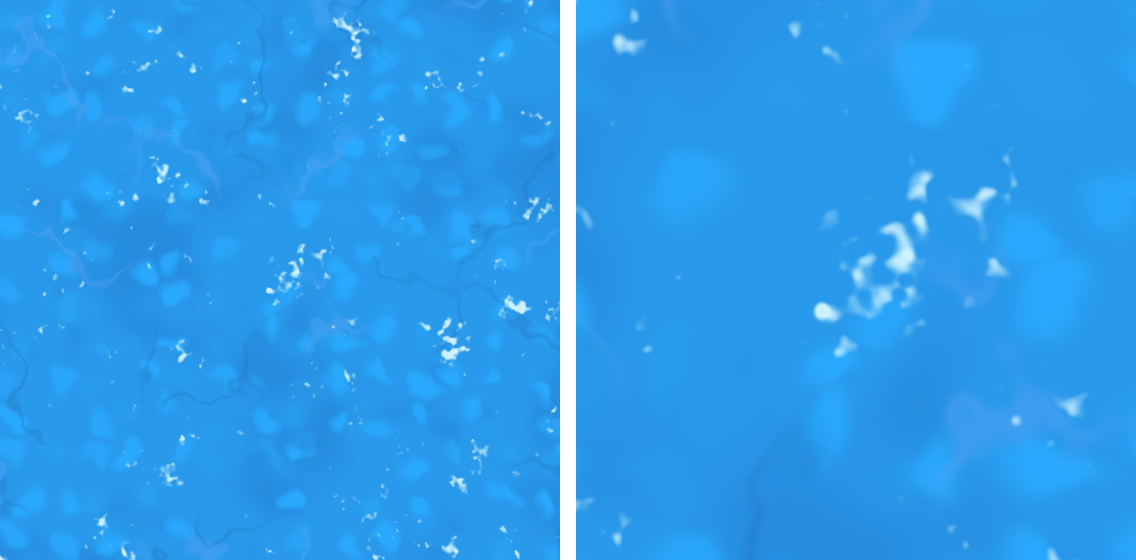
Left: the whole. Right: its middle third, enlarged.
Reproduce this texture procedurally as a Shadertoy shader.

```glsl
float hash(vec2 p) {
    vec3 q = fract(p.xyx * vec3(0.1031, 0.1030, 0.0973));
    q += dot(q, q.yzx + 33.33);
    return fract((q.x + q.y) * q.z);
}

float noise(vec2 p) {
    vec2 i = floor(p), f = fract(p);
    f = f * f * (3.0 - 2.0 * f);
    return mix(mix(hash(i), hash(i + vec2(1, 0)), f.x),
               mix(hash(i + vec2(0, 1)), hash(i + vec2(1, 1)), f.x), f.y);
}

vec2 turn(vec2 p, float angle) {
    float c = cos(angle), s = sin(angle);
    return vec2(c * p.x - s * p.y, s * p.x + c * p.y);
}

// Soft rounded spots, one per jittered cell, each with its own strength
float softSpots(vec2 p) {
    vec2 cell = floor(p);
    float glow = 0.0;
    for (int y = -1; y <= 1; y++)
    for (int x = -1; x <= 1; x++) {
        vec2 id = cell + vec2(x, y);
        vec2 jitter = vec2(hash(id + 17.0), hash(id + 59.0));
        vec2 d = turn(p - id - 0.2 - 0.6 * jitter, 6.28 * hash(id + 83.0));
        d.x *= 1.25;
        float strength = smoothstep(0.05, 0.85, hash(id + 131.0));
        glow = max(glow, strength * (1.0 - smoothstep(0.14, 0.48, length(d))));
    }
    return glow;
}

// Ragged clumps and crumbs: the high tail of layered noise
float flecks(vec2 uv) {
    float n = 0.30 * noise(turn(uv, 0.5) * 15.0 + 40.0)
            + 0.27 * noise(turn(uv, 1.2) * 37.0 + 90.0)
            + 0.25 * noise(turn(uv, 2.1) * 82.0 + 150.0)
            + 0.18 * noise(turn(uv, 2.8) * 150.0 + 210.0);
    return smoothstep(0.675, 0.83, n);
}

// Thin wandering line along the middle level of a noise field
float vein(vec2 p, float width) {
    float n = 0.7 * noise(p) + 0.2 * noise(p * 2.7 + 31.0) + 0.1 * noise(p * 7.0 + 67.0);
    return 1.0 - smoothstep(0.0, width, abs(n - 0.5));
}

void mainImage(out vec4 fragColor, in vec2 fragCoord) {
    vec2 uv = fragCoord / iResolution.y;

    // Broad tonal drift
    float drift = 0.6 * noise(turn(uv, 0.7) * 7.0 + 11.0) + 0.4 * noise(turn(uv, 1.9) * 19.0 + 23.0);
    vec3 color = mix(vec3(0.15, 0.55, 0.87), vec3(0.16, 0.60, 0.92), smoothstep(0.18, 0.60, drift));

    // Bright spots with wobbly outlines
    vec2 wobble = vec2(noise(uv * 30.0 + 5.0), noise(uv * 30.0 + 75.0)) - 0.5;
    float spots = softSpots(uv * 14.0 + 0.45 * wobble + 3.0);
    color = mix(color, vec3(0.16, 0.67, 1.00), 0.9 * spots);

    // Faint dark and violet veins, broken up by masks
    float darkMask = smoothstep(0.45, 0.75, noise(uv * 6.0 + 101.0));
    color = mix(color, vec3(0.14, 0.48, 0.78), 0.45 * darkMask * vein(turn(uv, 0.4) * 6.0 + 47.0, 0.03));
    float paleMask = smoothstep(0.45, 0.80, noise(uv * 7.0 + 171.0));
    color = mix(color, vec3(0.34, 0.64, 0.96), 0.45 * paleMask * vein(turn(uv, 1.1) * 7.0 + 127.0, 0.05));

    // Pale flecks
    color = mix(color, vec3(0.80, 0.95, 1.00), flecks(uv));

    fragColor = vec4(color, 1.0);
}
```
